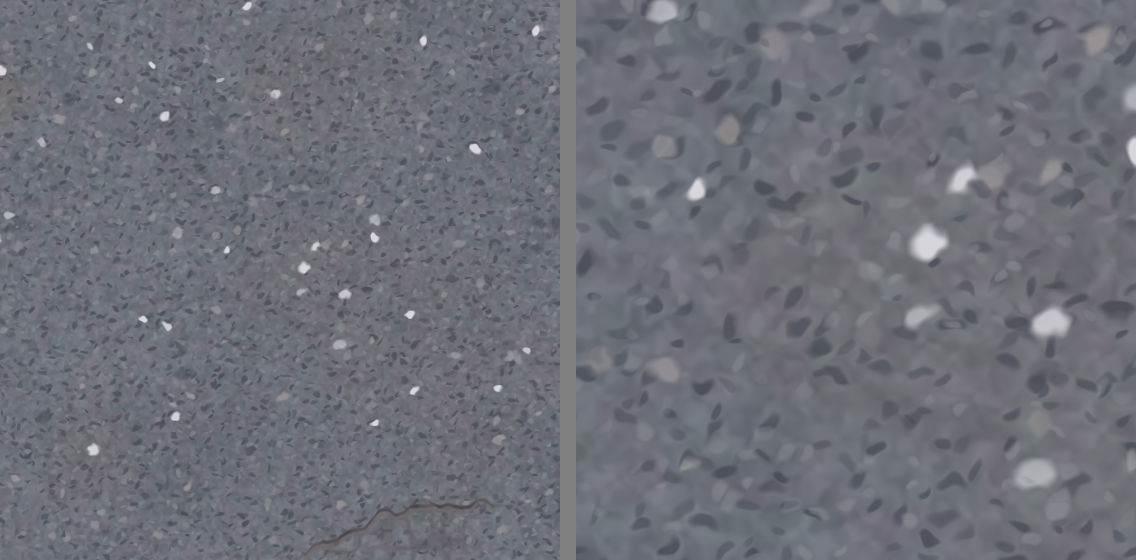
Left: the whole. Right: its middle third, enlarged.
This texture is drawn by a WebGL 1 fragment shader. Its source:

```glsl
precision highp float;
uniform vec2 u_resolution;

float hash(vec2 p) {
  vec3 q = fract(vec3(p.xyx) * vec3(0.1031, 0.1030, 0.0973));
  q += dot(q, q.yzx + 33.33);
  return fract((q.x + q.y) * q.z);
}

float noise(vec2 p) {
  vec2 i = floor(p), f = fract(p);
  f = f * f * (3.0 - 2.0 * f);
  return mix(mix(hash(i), hash(i + vec2(1.0, 0.0)), f.x),
             mix(hash(i + vec2(0.0, 1.0)), hash(i + 1.0), f.x), f.y);
}

mat2 rotation(float a) {
  float c = cos(a), s = sin(a);
  return mat2(c, -s, s, c);
}

// Coverage of scattered soft ellipses; radii are in cell units.
float grains(vec2 p, float cells, float share, vec2 radii, float seed) {
  vec2 g = p * cells;
  float cover = 0.0;
  for (int y = -1; y <= 1; y++) {
    for (int x = -1; x <= 1; x++) {
      vec2 id = floor(g) + vec2(float(x), float(y));
      vec2 key = id + seed;
      if (hash(key) > share) continue;
      vec2 centre = id + vec2(hash(key + 17.3), hash(key + 41.7));
      float angle = 0.3 + 2.0 * (hash(key + 71.9) - 0.5);
      vec2 d = rotation(angle) * (g - centre);
      d /= radii * mix(0.65, 1.3, hash(key + 93.1));
      float body = 1.0 - smoothstep(0.55, 1.3, length(d));
      cover = max(cover, body * mix(0.4, 1.0, hash(key + 127.3)));
    }
  }
  return cover;
}

void main() {
  vec2 uv = gl_FragCoord.xy / u_resolution;
  vec2 warp = vec2(noise(uv * 120.0), noise(uv * 120.0 + 57.0)) - 0.5;
  vec2 p = uv + 0.006 * warp + 3.0;

  // Binder: broad shade, mottling and fine grit
  vec3 color = vec3(0.428, 0.441, 0.476);
  color += 0.03 * (noise(p * 9.0) - 0.5);
  color += 0.05 * (noise(rotation(0.3) * p * vec2(65.0, 85.0)) - 0.5);
  color += 0.065 * (noise(p * 170.0) - 0.5);
  color += vec3(0.025, -0.012, 0.012) * (noise(p * 48.0 + 9.0) - 0.5);

  // Warm stains, stronger towards the upper left
  float stain = smoothstep(0.5, 0.85, noise(p * 6.0 + 21.0));
  stain *= mix(0.35, 1.0, smoothstep(0.7, 0.0, uv.x) * uv.y);
  color += vec3(0.025, 0.0, -0.03) * stain;

  // Dark chips and pale specks
  float chips = grains(p, 62.0, 0.55, vec2(0.42, 0.22), 11.0);
  color = mix(color, vec3(0.26, 0.275, 0.315), 0.72 * chips);
  float blots = grains(p, 26.0, 0.05, vec2(0.4, 0.27), 203.0);
  color = mix(color, vec3(0.29, 0.31, 0.35), 0.6 * blots);
  float specks = grains(p, 66.0, 0.28, vec2(0.34, 0.23), 307.0);
  color = mix(color, vec3(0.54, 0.55, 0.575), 0.65 * specks);

  // Light stones, some warm, and a few bright ones
  float stones = grains(p, 38.0, 0.09, vec2(0.32, 0.23), 401.0);
  vec3 stoneColor = mix(vec3(0.6, 0.62, 0.64), vec3(0.63, 0.59, 0.58), noise(p * 14.0));
  color = mix(color, stoneColor, 0.85 * stones);
  float bright = grains(p, 24.0, 0.06, vec2(0.23, 0.165), 509.0);
  color = mix(color, vec3(0.84, 0.84, 0.86), min(1.25 * bright, 1.0));

  // Ragged crack with a brown rim in the lower right
  float bend = uv.x - 0.85;
  float path = 0.105 - 0.95 * bend * bend;
  path += 0.022 * (noise(vec2(uv.x * 28.0, 3.0)) - 0.5);
  path += 0.01 * (noise(vec2(uv.x * 75.0, 8.0)) - 0.5);
  float above = uv.y - path;
  float extent = smoothstep(0.5, 0.58, uv.x) * (1.0 - smoothstep(0.84, 0.92, uv.x));
  float rim = extent * (1.0 - smoothstep(0.003, 0.011, abs(above + 0.005)));
  float gap = extent * (1.0 - smoothstep(0.001, 0.005, abs(above)));
  color = mix(color, vec3(0.43, 0.385, 0.385), 0.6 * rim);
  color = mix(color, vec3(0.25, 0.24, 0.26), gap * mix(0.3, 0.9, noise(p * 55.0)));

  // Crumbled veins beneath the crack
  float vein = 1.0 - smoothstep(0.03, 0.13, abs(noise(uv * 32.0 + 5.0) - 0.5));
  float crumble = extent * smoothstep(0.0, 0.02, -above) * (1.0 - smoothstep(0.8, 0.88, uv.x));
  color = mix(color, vec3(0.35, 0.325, 0.335), 0.4 * vein * crumble);

  gl_FragColor = vec4(color, 1.0);
}
```
